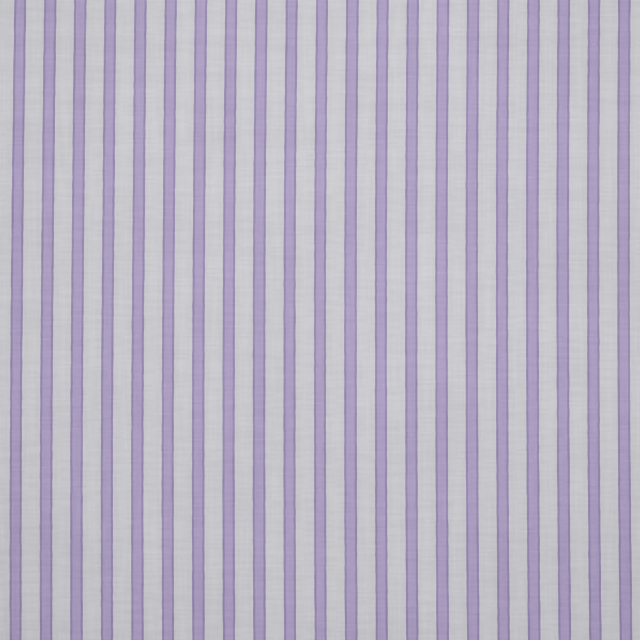
A WebGL 2 fragment shader for this texture:

```glsl
#version 300 es
precision highp float;
// Woven cotton with slightly fanning lilac stripes on a pale grey ground.

#define PITCH_BOTTOM 0.0477   // stripe spacing at the lower edge
#define PITCH_TOP 0.0472      // stripe spacing at the upper edge
#define FIRST_BOTTOM 0.0238   // centre of the first stripe, lower edge
#define FIRST_TOP 0.0312      // centre of the first stripe, upper edge
#define HALF_WIDTH 0.198      // half stripe width, in pitches
#define EDGE_WIDTH 0.032      // half width of the dark border, in pitches
#define SOFTNESS 0.026        // blur of the dyed edges, in pitches
#define THREADS 300.0         // threads across the cloth
#define WEAVE 0.022           // strength of the thread texture
#define WEAR 0.012            // strength of the broad unevenness

uniform vec2 u_resolution;
out vec4 fragColor;

const vec3 GROUND = vec3(0.780, 0.780, 0.798);
const vec3 LILAC = vec3(0.672, 0.618, 0.755);
const vec3 BORDER = vec3(0.570, 0.525, 0.665);

float hash(vec2 p) {
    return fract(sin(dot(p, vec2(127.1, 311.7))) * 43758.5453);
}

float noise(vec2 p) {
    vec2 cell = floor(p);
    vec2 f = fract(p);
    f = f * f * (3.0 - 2.0 * f);
    float low = mix(hash(cell), hash(cell + vec2(1.0, 0.0)), f.x);
    float high = mix(hash(cell + vec2(0.0, 1.0)), hash(cell + vec2(1.0)), f.x);
    return mix(low, high, f.y);
}

// Noise centred on zero
float signedNoise(vec2 p) {
    return noise(p) - 0.5;
}

// Stripe coordinate: whole numbers lie on the stripe centres
float stripeCoord(vec2 uv) {
    float first = mix(FIRST_BOTTOM, FIRST_TOP, uv.y * uv.y);
    float pitch = mix(PITCH_BOTTOM, PITCH_TOP, uv.y);
    float sway = 0.0012 * signedNoise(uv * vec2(5.0, 3.0));
    return (uv.x + sway - first) / pitch;
}

// Fine crossing threads with slubs of uneven length
float weave(vec2 uv) {
    float weft = signedNoise(uv * vec2(0.13, 1.0) * THREADS);
    float warp = signedNoise(uv.yx * vec2(0.08, 1.0) * THREADS + 71.0);
    float grain = signedNoise(uv * THREADS + 19.0);
    return weft + 0.7 * warp + 0.5 * grain;
}

void main() {
    vec2 uv = gl_FragCoord.xy / u_resolution;

    // Distance to the nearest stripe, with small differences per stripe
    float coord = stripeCoord(uv);
    float index = floor(coord + 0.5);
    float across = coord - index;
    float halfWidth = HALF_WIDTH + 0.012 * (hash(vec2(index, 3.0)) - 0.5);
    halfWidth += 0.012 * signedNoise(vec2(index * 7.0, uv.y * 90.0));
    float edgeDist = abs(across) - halfWidth;
    float blur = max(SOFTNESS, 0.7 * length(vec2(dFdx(coord), dFdy(coord))));

    // Dyed stripe and its darker borders
    float body = 1.0 - smoothstep(-blur, blur, edgeDist);
    float borderDist = abs(edgeDist + EDGE_WIDTH) - EDGE_WIDTH;
    float border = 1.0 - smoothstep(-blur, blur, borderDist);
    float dye = 0.75 + 0.25 * noise(vec2(index * 5.0 + sign(across), uv.y * 60.0));
    vec3 color = mix(GROUND, LILAC, body);
    color = mix(color, BORDER, border * dye);

    // Faint pale core in the ground and soft bands along the weft
    float gap = smoothstep(0.28, 0.44, abs(across));
    float bands = sin(uv.y * 132.0 + 2.0 * noise(uv * 4.0));
    float tone = 0.008 * (gap - 0.5) * (1.0 - body);
    tone += 0.004 * bands * smoothstep(0.35, 1.0, uv.y);

    // Uneven light, broad wear and thread texture
    vec2 fromLight = uv - vec2(0.52, 0.70);
    tone += 0.016 - 0.075 * dot(fromLight, fromLight);
    tone += WEAR * signedNoise(uv * vec2(9.0, 14.0));
    tone += WEAVE * weave(uv);
    color += tone;

    // Occasional rosy flecks in the dyed yarn
    float fleck = smoothstep(0.86, 1.0, noise(uv * vec2(70.0, 260.0) + 37.0));
    color += body * fleck * vec3(0.035, 0.010, 0.015);

    fragColor = vec4(clamp(color, 0.0, 1.0), 1.0);
}
```
